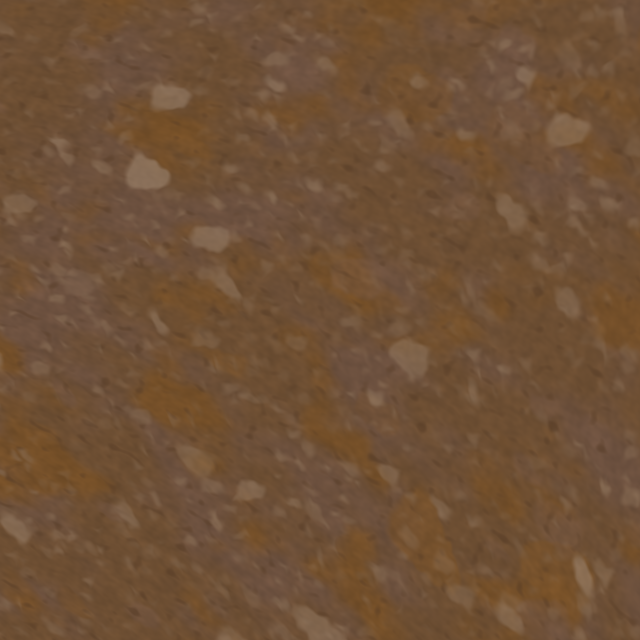
A three.js fragment shader for this texture:

```glsl
// Compacted brown earth: pale flattened pebbles and ochre stains along a slanting grain.
#define BASE_BROWN vec3(0.425, 0.305, 0.196)
#define OCHRE vec3(0.462, 0.310, 0.148)
#define MAUVE vec3(0.425, 0.318, 0.255)
#define PALE_STONE vec3(0.575, 0.475, 0.385)
#define DARK_SOIL vec3(0.340, 0.235, 0.150)
#define EDGE_SOFTNESS 0.0035
#define STREAK_CONTRAST 0.12
#define STAIN_STRENGTH 0.85
#define FLOW_SLOPE 0.62
#define FLOW_BEND 0.37

varying vec2 vUv;

vec2 hash2(vec2 p) {
  vec3 h = fract(vec3(p.xyx) * vec3(0.1031, 0.1030, 0.0973));
  h += dot(h, h.yzx + 33.33);
  return fract((h.xx + h.yz) * h.zy);
}

float cornerSlope(vec2 cell, vec2 corner, vec2 f) {
  float angle = 6.2832 * hash2(cell + corner).x;
  return dot(vec2(cos(angle), sin(angle)), f - corner);
}

float gradientNoise(vec2 p) {
  vec2 cell = floor(p);
  vec2 f = p - cell;
  vec2 u = f * f * f * (f * (f * 6.0 - 15.0) + 10.0);
  float low = mix(cornerSlope(cell, vec2(0.0), f), cornerSlope(cell, vec2(1.0, 0.0), f), u.x);
  float high = mix(cornerSlope(cell, vec2(0.0, 1.0), f), cornerSlope(cell, vec2(1.0), f), u.x);
  return mix(low, high, u.y);
}

float fbm(vec2 p) {
  float sum = 0.0;
  float amplitude = 0.6;
  for (int i = 0; i < 3; i++) {
    sum += amplitude * gradientNoise(p);
    p = p * 2.03 + 17.3;
    amplitude *= 0.6;
  }
  return sum;
}

// Slanted coordinates whose first axis follows the bedding, steeper near the bottom
vec2 flowCoords(vec2 uv) {
  float across = uv.y + uv.x * (FLOW_SLOPE - FLOW_BEND * uv.y);
  return vec2(0.9 * uv.x - 0.4 * uv.y, 0.9 * across) + 3.0;
}

// Scatter flattened, tapered pebbles, one candidate per cell
void addPebbles(inout vec3 color, vec2 p, float scale, float share, vec3 tint, float strength) {
  vec2 home = floor(p * scale);
  for (int j = -1; j <= 1; j++) {
    for (int i = -1; i <= 1; i++) {
      vec2 cell = home + vec2(float(i), float(j));
      vec2 place = hash2(cell + scale * 7.0);
      vec2 shape = hash2(cell + scale * 13.0 + 31.0);
      vec2 look = hash2(cell + scale * 19.0 + 67.0);
      float present = step(look.x, share);

      vec2 q = (p * scale - cell - mix(vec2(0.15), vec2(0.85), place)) / scale;
      float tilt = (place.x + shape.y - 1.0) * 0.7;
      q = mat2(cos(tilt), -sin(tilt), sin(tilt), cos(tilt)) * q;

      float halfLength = mix(0.2, 0.43, shape.x * shape.x) / scale;
      vec2 size = halfLength * vec2(1.0, mix(0.32, 0.62, shape.y));
      vec2 r = q / size;
      r.y = r.y * (1.0 + (place.y - 0.5) * clamp(r.x, -1.2, 1.2)) + 0.3 * (look.y - 0.5) * r.x;
      r = pow(abs(r), vec2(2.6));
      float inside = (1.0 - pow(r.x + r.y, 1.0 / 2.6)) * size.y;

      float cover = smoothstep(-EDGE_SOFTNESS, EDGE_SOFTNESS, inside);
      color = mix(color, tint, present * cover * strength * mix(0.3, 1.0, look.y));
    }
  }
}

void main() {
  vec2 p = flowCoords(vUv);

  // Broad stains of ochre and mauve
  vec3 color = BASE_BROWN;
  float warmStain = fbm(p * vec2(5.0, 9.0));
  float coolStain = fbm(p * vec2(4.0, 8.0) + 41.0);
  color = mix(color, MAUVE, STAIN_STRENGTH * smoothstep(-0.15, 0.3, coolStain));
  color = mix(color, OCHRE, STAIN_STRENGTH * smoothstep(0.0, 0.35, warmStain));

  // Ragged outlines for everything embedded in the soil
  vec2 ragged = vec2(gradientNoise(p * 55.0), gradientNoise(p * 55.0 + 23.0));
  vec2 rough = p + 0.006 * ragged;

  // Faint buried lumps
  addPebbles(color, rough, 6.0, 0.40, OCHRE * 1.04, 0.60);
  addPebbles(color, rough, 9.0, 0.35, MAUVE * 1.10, 0.50);

  // Fine bedding streaks and dark crumbs
  float streak = fbm(p * vec2(22.0, 50.0));
  float crumb = gradientNoise(p * vec2(65.0, 115.0) + 9.0);
  color *= 1.0 + STREAK_CONTRAST * (streak + 0.45 * crumb);
  color = mix(color, DARK_SOIL, 0.55 * smoothstep(0.25, 0.6, gradientNoise(p * vec2(38.0, 75.0))));

  // Pale pebbles from grit to stones, gathered in loose clusters
  float cluster = smoothstep(-0.3, 0.3, coolStain - 0.5 * warmStain);
  vec3 dullStone = mix(BASE_BROWN, PALE_STONE, 0.75);
  addPebbles(color, rough, 40.0, 0.50, dullStone, mix(0.25, 0.65, cluster));
  addPebbles(color, rough, 23.0, 0.38, dullStone, mix(0.30, 0.80, cluster));
  addPebbles(color, rough, 14.0, 0.22, PALE_STONE, 0.65);
  addPebbles(color, rough, 8.0, 0.20, PALE_STONE, 0.80);

  // Soft mottling left over the whole surface
  color *= 1.0 + 0.035 * gradientNoise(p * vec2(90.0, 130.0));
  gl_FragColor = vec4(color, 1.0);
}
```
